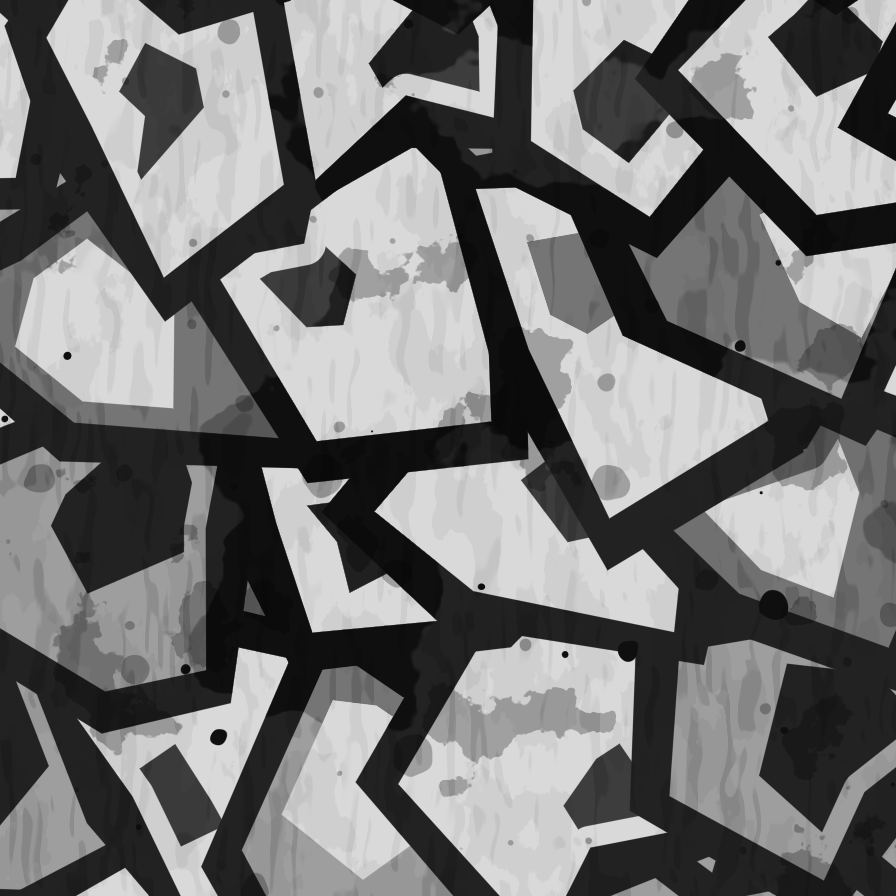
Give the GLSL for this pattern, as a WebGL 2 fragment shader.

```glsl
#version 300 es
precision highp float;
// Graffiti-like angular shards in greys: notched polygons with heavy dark frames
// are painted cell by cell over a grey ground, then worn with ragged stains,
// round splatters and fine upright grain.

uniform vec2 u_resolution;
out vec4 fragColor;

const float TAU = 6.28319;
const int CORNERS = 6;

// Greys
const float LIGHT = 0.85;
const float PALE = 0.62;
const float MID = 0.46;
const float CUT = 0.24;
const float INK = 0.135;
const float SOOT = 0.06;

// Shards, sizes in cells
const float CELLS = 3.7;
const float JITTER = 0.36;
const float FRAME = 0.19;
const float INSET = 0.09;
const float REACH = 1.3;
const vec2 STRETCH = vec2(1.15, 0.88);

// Wear
const float STAIN_SCALE = 3.2;
const float STAIN_LEVEL = 0.555;
const float BLOT_SCALE = 10.0;
const float BLOT_LEVEL = 0.665;
const float SPLAT_CELLS = 10.0;
const vec2 GRAIN_SCALE = vec2(120.0, 20.0);

float hash(vec2 p) {
    return fract(sin(dot(p, vec2(127.1, 311.7))) * 43758.5453);
}

float noise(vec2 p) {
    vec2 i = floor(p), f = fract(p);
    f = f * f * (3.0 - 2.0 * f);
    return mix(mix(hash(i), hash(i + vec2(1, 0)), f.x),
               mix(hash(i + vec2(0, 1)), hash(i + vec2(1, 1)), f.x), f.y);
}

float fbm(vec2 p) {
    float sum = 0.0, gain = 0.5;
    for (int i = 0; i < 6; i++) {
        sum += gain * noise(p);
        p = mat2(0.8, 0.6, -0.6, 0.8) * p * 2.03 + 7.7;
        gain *= 0.5;
    }
    return sum;
}

// Corner k of a shard; corner 0 is pulled in to form the notch
vec2 corner(int k, float seed, float size, float grow) {
    float fk = float(k);
    float angle = (fk + 0.6 * (hash(vec2(seed, fk)) - 0.5)) * TAU / float(CORNERS);
    float h = hash(vec2(seed + 7.3, fk));
    float radius = k == 0 ? mix(0.1, 0.45, h) : mix(0.48, 0.9, h);
    return (radius * size + grow) * STRETCH * vec2(cos(angle), sin(angle));
}

// Signed distance to a shard, negative inside
float shard(vec2 p, float seed, float size, float grow) {
    vec2 a = corner(CORNERS - 1, seed, size, grow);
    float d = 1e6, side = 1.0;
    for (int k = 0; k < CORNERS; k++) {
        vec2 b = corner(k, seed, size, grow);
        vec2 e = a - b, w = p - b;
        vec2 off = w - e * clamp(dot(w, e) / dot(e, e), 0.0, 1.0);
        d = min(d, dot(off, off));
        bvec3 c = bvec3(p.y >= b.y, p.y < a.y, e.x * w.y > e.y * w.x);
        if (all(c) || all(not(c))) side = -side;
        a = b;
    }
    return side * sqrt(d);
}

float cover(float d, float px) {
    return 1.0 - smoothstep(-px, px, d);
}

// Frame, fill and inner facet of every shard near the point
float paintShards(vec2 uv, float px) {
    vec2 q = uv * CELLS, home = floor(q);
    float shade = PALE;
    for (int j = -1; j <= 1; j++) for (int i = -1; i <= 1; i++) {
        vec2 id = home + vec2(i, j);
        vec2 shift = vec2(hash(id + 3.1), hash(id + 8.7)) - 0.5;
        vec2 p = q - id - 0.5 - JITTER * shift;
        if (dot(p, p) > REACH * REACH) continue;
        float turn = TAU * hash(id + 15.2), c = cos(turn), s = sin(turn);
        p = mat2(c, -s, s, c) * p;
        float seed = 90.0 * hash(id + 21.4);
        float pick = hash(id + 33.9), inner = hash(id + 41.6);
        bool bright = pick < 0.5;
        float fillShade = bright ? LIGHT : (pick < 0.74 ? PALE : MID);
        float facetShade = bright ? (inner < 0.5 ? CUT : PALE) : (inner < 0.75 ? LIGHT : INK);
        float fill = shard(p, seed, 1.0, 0.0);
        float facet = max(shard(p - 0.12, seed + 4.7, bright ? 0.36 : 0.58, 0.0), fill + INSET);
        shade = mix(shade, INK, cover(shard(p, seed, 1.0, FRAME), px));
        shade = mix(shade, fillShade, cover(fill, px));
        shade = mix(shade, facetShade, cover(facet, px));
    }
    return shade;
}

// Round drops: x is a thin wash, y is opaque soot
vec2 splatter(vec2 uv, float px) {
    vec2 q = uv * SPLAT_CELLS, home = floor(q), mask = vec2(0.0);
    float wobble = 0.05 * (noise(uv * 70.0) - 0.5);
    for (int j = -1; j <= 1; j++) for (int i = -1; i <= 1; i++) {
        vec2 id = home + vec2(i, j);
        vec2 center = id + vec2(hash(id + 51.3), hash(id + 57.8));
        float radius = mix(0.03, 0.24, pow(hash(id + 63.1), 4.0));
        float drop = cover(length(q - center) - radius + wobble, px);
        float kind = hash(id + 71.5);
        mask = max(mask, drop * vec2(kind < 0.5, kind > 0.84));
    }
    return mask;
}

void main() {
    vec2 uv = gl_FragCoord.xy / u_resolution.y;
    float px = 0.75 / u_resolution.y;
    float shade = paintShards(uv, px * CELLS);

    // Ragged stains darken the greys and the ink but spare the light fills
    float stain = smoothstep(0.0, 0.012, fbm(uv * STAIN_SCALE + 4.0) - STAIN_LEVEL);
    float stained = shade * mix(SOOT / INK, MID / PALE, smoothstep(INK, MID, shade));
    shade = mix(shade, stained, stain * (1.0 - smoothstep(0.65, 0.8, shade)));

    // Small blots and splatters
    float blot = smoothstep(0.0, 0.015, fbm(uv * BLOT_SCALE + 31.0) - BLOT_LEVEL);
    vec2 drops = splatter(uv, px * SPLAT_CELLS);
    shade *= 1.0 - 0.26 * max(blot, drops.x);
    shade = mix(shade, SOOT, drops.y);

    // Faint worn patches and upright grain
    float worn = smoothstep(0.53, 0.56, fbm(uv * vec2(24.0, 14.0) + 60.0));
    vec2 grainUv = uv * GRAIN_SCALE + 1.5 * noise(uv * 25.0);
    float grain = smoothstep(0.62, 0.74, noise(grainUv));
    shade *= 1.0 - 0.045 * worn - mix(0.14, 0.05, smoothstep(MID, LIGHT, shade)) * grain;

    fragColor = vec4(vec3(shade), 1.0);
}
```
